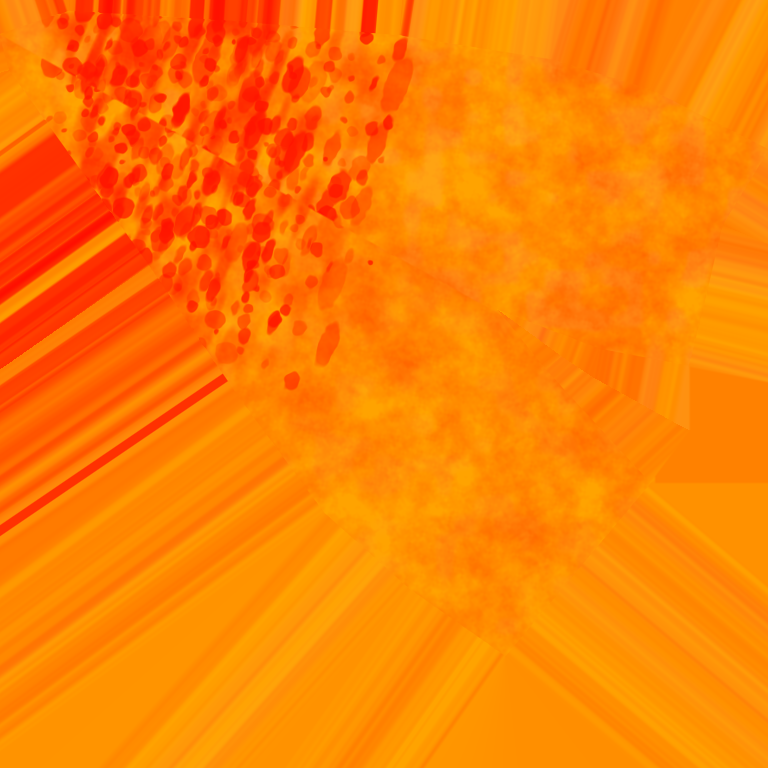
Give the GLSL for this background, as a WebGL 1 fragment shader.

```glsl
precision highp float;
// A mottled orange patch with red spots gathered in its upper left, cut by a seam.
// Outside the patch each point takes the tone of the nearest outline point, so
// the border colours run outward as long streaks and flat fans.
uniform vec2 u_resolution;

#define CORNERS 20
#define SPOT_CENTER vec2(0.22, 0.84)
#define SPOT_REACH 0.40
#define SPOT_CELL 0.050
#define SMEAR_AXIS vec2(0.37, 0.93)
#define SEAM_START 0.955
#define SEAM_SLOPE 0.56
#define MOTTLE_SCALE 17.0
#define MOTTLE_CONTRAST 0.40
#define BASE_GREEN 0.537

float hash(vec2 p) {
    vec3 q = fract(vec3(p.xyx) * 0.1031);
    q += dot(q, q.yzx + 33.33);
    return fract((q.x + q.y) * q.z);
}

float noise(vec2 p) {
    vec2 i = floor(p), f = fract(p);
    f = f * f * (3.0 - 2.0 * f);
    return mix(mix(hash(i), hash(i + vec2(1.0, 0.0)), f.x),
               mix(hash(i + vec2(0.0, 1.0)), hash(i + 1.0), f.x), f.y);
}

float fbm(vec2 p) {
    float sum = 0.0, weight = 0.5;
    for (int i = 0; i < 5; i++) {
        sum += weight * noise(p);
        p = mat2(1.6, 1.2, -1.2, 1.6) * p + 7.3;
        weight *= 0.7;
    }
    return sum / 1.387;
}

float spotDensity(vec2 p) {
    float away = length((p - SPOT_CENTER) * vec2(1.1, 0.9));
    return (1.0 - smoothstep(0.1, SPOT_REACH, away)) * smoothstep(0.05, 0.1, p.x);
}

// Strength of one layer of round and smeared spots, one per cell.
float spotLayer(vec2 p, float cell, float seed) {
    vec2 home = floor(p / cell);
    float strength = 0.0;
    for (int y = -1; y <= 1; y++) {
        for (int x = -1; x <= 1; x++) {
            vec2 id = home + vec2(float(x), float(y)), key = id + seed;
            vec2 center = (id + 0.1 + 0.8 * vec2(hash(key), hash(key + 41.7))) * cell;
            float stretch = 1.0 + 1.7 * pow(hash(key + 19.3), 3.0);
            float radius = cell * mix(0.14, 0.32, hash(key + 57.9));
            vec2 d = p - center;
            vec2 local = vec2(dot(d, vec2(SMEAR_AXIS.y, -SMEAR_AXIS.x)), dot(d, SMEAR_AXIS) / stretch);
            float cover = 1.0 - smoothstep(radius - 0.002, radius + 0.001, length(local));
            cover *= step(hash(key + 83.1), spotDensity(center) * 0.9);
            strength = max(strength, cover * mix(0.25, 1.0, hash(key + 5.5)));
        }
    }
    return strength;
}

vec3 patchColor(vec2 p, float side) {
    vec2 shifted = p + side * vec2(3.7, 8.1);
    float broad = noise(shifted * 6.0 + 20.0) - 0.5;
    float green = BASE_GREEN + MOTTLE_CONTRAST * (fbm(shifted * MOTTLE_SCALE) - 0.5) + 0.04 * broad;
    float blush = smoothstep(0.5, 0.8, noise(shifted * 38.0)) * (0.03 + 0.04 * side);
    // Reddish slanted wash under the spots.
    vec2 slanted = vec2(dot(shifted, vec2(SMEAR_AXIS.y, -SMEAR_AXIS.x)) * 70.0, dot(shifted, SMEAR_AXIS) * 24.0);
    green -= 0.28 * spotDensity(p) * smoothstep(0.35, 0.85, noise(slanted));
    // Spots, with ragged rims.
    vec2 ragged = p + 0.004 * (vec2(noise(shifted * 120.0), noise(shifted * 120.0 + 50.0)) - 0.5);
    for (int i = 0; i < 4; i++) {
        float layer = float(i);
        float spot = spotLayer(ragged, SPOT_CELL * (1.0 - 0.17 * layer), 130.0 * side + 37.0 * layer + 11.0);
        green = mix(green, 0.07, spot * 0.8);
    }
    return vec3(1.0, clamp(green, 0.06, 0.65), blush * smoothstep(0.4, 0.52, green));
}

// Weight of a broad streak that leaves the outline at a given place.
float streak(vec2 source, vec2 place, float halfWidth) {
    return 1.0 - smoothstep(halfWidth * 0.7, halfWidth, distance(source, place));
}

void main() {
    vec2 p = gl_FragCoord.xy / u_resolution;
    float pixel = 1.5 / min(u_resolution.x, u_resolution.y);
    // Outline, clockwise from the upper left.
    vec2 v[CORNERS];
    v[0] = vec2(0.0, 0.955); v[1] = vec2(0.09, 0.985); v[2] = vec2(0.30, 0.972);
    v[3] = vec2(0.52, 0.953); v[4] = vec2(0.716, 0.922); v[5] = vec2(0.846, 0.883);
    v[6] = vec2(1.0, 0.805); v[7] = vec2(0.94, 0.707); v[8] = vec2(0.911, 0.583);
    v[9] = vec2(0.896, 0.525); v[10] = vec2(0.781, 0.547); v[11] = vec2(0.645, 0.599);
    v[12] = vec2(0.71, 0.518); v[13] = vec2(0.846, 0.371); v[14] = vec2(0.658, 0.147);
    v[15] = vec2(0.534, 0.234); v[16] = vec2(0.423, 0.333); v[17] = vec2(0.31, 0.486);
    v[18] = vec2(0.195, 0.655); v[19] = vec2(0.013, 0.909);
    // Nearest outline point, its arc position, and even-odd inside test.
    vec2 a = v[CORNERS - 1], nearest = a;
    float gap = 10.0, outside = 1.0, walked = 0.0, arc = 0.0;
    for (int i = 0; i < CORNERS; i++) {
        vec2 b = v[i], e = b - a;
        vec2 q = a + e * clamp(dot(p - a, e) / dot(e, e), 0.0, 1.0);
        float d = distance(p, q);
        if (d < gap) { gap = d; nearest = q; arc = walked + distance(a, q); }
        if ((a.y > p.y) != (b.y > p.y) && p.x < a.x + e.x * (p.y - a.y) / e.y) outside = -outside;
        walked += length(e);
        a = b;
    }
    float border = outside > 0.0 ? smoothstep(0.0, pixel, gap) : 0.0;
    vec2 source = mix(p, nearest - (p - nearest) / max(gap, 0.00001) * 0.004, border);
    float side = smoothstep(-pixel, pixel, source.y - SEAM_START + SEAM_SLOPE * source.x);
    vec3 color = mix(patchColor(source, 0.0), patchColor(source, 1.0), side);
    // Streak tones: fine lines, then light, dark and red bands.
    float tone = 0.06 * (noise(vec2(arc * 45.0, 3.0)) - 0.5) + 0.06 * (noise(vec2(arc * 170.0, 9.0)) - 0.5);
    tone += 0.05 * (streak(nearest, vec2(0.622, 0.172), 0.035) + streak(nearest, vec2(0.69, 0.926), 0.03));
    tone -= 0.05 * streak(nearest, vec2(0.423, 0.333), 0.025);
    color.g = clamp(color.g + tone * border, 0.06, 0.64);
    float red = max(streak(nearest, vec2(0.294, 0.509), 0.007), streak(nearest, vec2(0.172, 0.688), 0.014));
    red = max(red, max(streak(nearest, vec2(0.086, 0.807), 0.03), streak(nearest, vec2(0.483, 0.957), 0.007)));
    color = mix(color, vec3(1.0, 0.13, 0.0), red * border * 0.85);
    // Flat darker notch at the right, between the two lobes.
    float slant = 0.853 + max(0.0, 0.045 - 0.75 * max(0.0, 0.44 - p.y));
    float notch = smoothstep(-pixel, pixel, p.x - slant) * smoothstep(-pixel, pixel, p.y - 0.371)
                * (1.0 - smoothstep(-pixel, pixel, p.y - 0.523 + 0.2 * (p.x - 0.896)));
    gl_FragColor = vec4(mix(color, vec3(1.0, BASE_GREEN - 0.03, 0.0), notch), 1.0);
}
```
